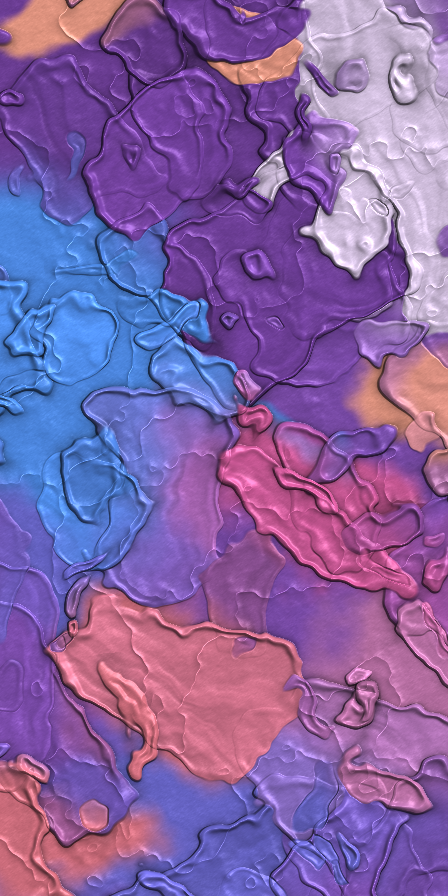
A Shadertoy shader for this texture:

```glsl
const vec3 PURPLE = vec3(.46, .28, .64);
const vec3 VIOLET = vec3(.41, .23, .57);
const vec3 BLUE = vec3(.29, .52, .87);
const vec3 PERIWINKLE = vec3(.39, .38, .76);
const vec3 MAGENTA = vec3(.76, .33, .56);
const vec3 MAUVE = vec3(.70, .42, .62);
const vec3 CORAL = vec3(.82, .43, .49);
const vec3 PEACH = vec3(.87, .57, .49);
const vec3 LILAC = vec3(.80, .73, .85);

vec2 hash2(vec2 p) {
    vec3 q = fract(p.xyx * vec3(.1031, .1030, .0973));
    q += dot(q, q.yzx + 33.33);
    return fract((q.xx + q.yz) * q.zy);
}

float noise(vec2 p) {
    vec2 i = floor(p), f = fract(p);
    f = f * f * f * (f * (f * 6. - 15.) + 10.);
    return mix(mix(hash2(i).x, hash2(i + vec2(1, 0)).x, f.x),
               mix(hash2(i + vec2(0, 1)).x, hash2(i + 1.).x, f.x), f.y);
}

mat2 rot(float a) {
    return mat2(cos(a), -sin(a), sin(a), cos(a));
}

float fbm(vec2 p) {
    float sum = 0., amp = .53;
    for (int i = 0; i < 4; i++) {
        sum += amp * noise(p);
        p = rot(.6) * p * 2.1 + 7.3;
        amp *= .5;
    }
    return sum;
}

vec2 warp(vec2 p, float seed) {
    return p + .3 * (vec2(fbm(p * 3.5 + seed), fbm(p * 3.5 + seed + 40.)) - .5);
}

// Soft elliptical area of one pigment
void tint(inout vec3 c, vec3 pigment, vec2 p, vec2 centre, vec2 radius, float angle) {
    float r = length(rot(angle) * (p - centre) / radius);
    c = mix(c, pigment, smoothstep(1.15, .65, r));
}

// Palette by place on the canvas
vec3 pigmentAt(vec2 p) {
    vec3 c = mix(PURPLE, VIOLET, smoothstep(1.2, 1.6, p.y));
    tint(c, BLUE, p, vec2(.12, 1.2), vec2(.38, .46), .2);
    tint(c, BLUE, p, vec2(.68, .98), vec2(.12, .07), -.4);
    tint(c, PERIWINKLE, p, vec2(.4, .14), vec2(.6, .24), 0.);
    tint(c, PERIWINKLE, p, vec2(.1, .7), vec2(.22, .16), 0.);
    tint(c, MAGENTA, p, vec2(.7, .82), vec2(.42, .17), -.6);
    tint(c, MAUVE, p, vec2(.88, .42), vec2(.25, .24), .4);
    tint(c, CORAL, p, vec2(.38, .46), vec2(.28, .2), -.5);
    tint(c, CORAL, p, vec2(.1, .13), vec2(.24, .14), -.3);
    tint(c, PEACH, p, vec2(1., 1.08), vec2(.13, .13), .5);
    tint(c, PEACH, p, vec2(.17, 1.99), vec2(.15, .08), 0.);
    tint(c, LILAC, p, vec2(.9, 1.64), vec2(.17, .42), .1);
    return c;
}

// One knife dab: rgb is colour, a is paint height
void dab(inout vec4 paint, vec2 q, vec2 centre, vec2 radius, float angle, vec3 pigment) {
    vec2 local = rot(angle) * (q - centre);
    vec2 e = abs(local / radius);
    float d = (pow(dot(e * e, e), 1. / 3.) - 1.) * min(radius.x, radius.y);
    if (d > .06) return;
    float body = mix(.002, .011, smoothstep(.25, .75, noise(q * 5. + centre * 9.)));
    float cover = smoothstep(.002, -.002, d);
    float rim = exp(-pow((d + .008) / .007, 2.));
    float streak = noise(local * vec2(7., 45.) + centre * 31.) - .5;
    paint.rgb *= 1. - 35. * body * exp(-max(d, 0.) / .007);
    paint.rgb = mix(paint.rgb, pigment * (1. + .13 * streak), cover);
    paint.a = mix(paint.a, .4 * paint.a + body * (.45 + .7 * rim) + .0012 * streak, cover);
}

// Grid of randomly placed and turned dabs
void scatter(inout vec4 paint, vec2 p, float size, float density, float seed) {
    vec2 q = warp(p, seed * 13.);
    vec2 cell = floor(q / size);
    for (int j = -1; j <= 1; j++)
    for (int i = -1; i <= 1; i++) {
        vec2 id = cell + vec2(i, j);
        vec2 r = hash2(id + seed * 17. + 50.), s = hash2(id + seed * 29. + 141.);
        if (s.x > density) continue;
        vec2 centre = (id + r) * size;
        vec2 radius = size * vec2(.75, .42) * (.6 + .45 * r.yx);
        vec3 pigment = mix(pigmentAt(centre + .1 * (s - .5)), pigmentAt(q), .45);
        dab(paint, q, centre, radius, -.7 + 2.4 * (s.y - .5), pigment * (.92 + .16 * r.x));
    }
}

vec4 paintAt(vec2 p) {
    vec4 paint = vec4(pigmentAt(warp(p, 3.)), 0.);
    scatter(paint, p, .42, .8, 1.);
    scatter(paint, p, .27, .45, 2.);
    // Broad knife strokes on top
    vec2 q = warp(p, 71.);
    dab(paint, q, vec2(.4, 1.66), vec2(.22, .14), 1.1, VIOLET * 1.08);
    dab(paint, q, vec2(.64, 1.36), vec2(.24, .15), .7, VIOLET * 1.04);
    dab(paint, q, vec2(.6, 1.93), vec2(.12, .08), -.2, PEACH);
    dab(paint, q, vec2(.69, 1.56), vec2(.15, .07), 1., LILAC);
    dab(paint, q, vec2(.9, 1.62), vec2(.42, .12), -1.3, LILAC);
    dab(paint, q, vec2(.66, .84), vec2(.27, .09), -.5, MAGENTA);
    dab(paint, q, vec2(.4, .48), vec2(.25, .17), -.6, mix(CORAL, MAUVE, .25));
    scatter(paint, p, .15, .17, 3.);
    scatter(paint, p, .06, .08, 4.);
    // Creases and fine grain
    float crease = 1. - abs(2. * fbm(p * 5. + 20.) - 1.);
    paint.a += .003 * pow(crease, 14.) + .0022 * fbm(rot(.6) * p * vec2(22., 38.));
    return paint;
}

void mainImage(out vec4 fragColor, in vec2 fragCoord) {
    vec2 p = fragCoord / iResolution.x;
    vec2 e = vec2(.0025, 0.);
    vec4 paint = paintAt(p);
    vec2 slope = (vec2(paintAt(p + e.xy).a, paintAt(p + e.yx).a) - paint.a) / e.x;
    // Raking light from the upper right
    vec3 normal = normalize(vec3(-slope, 1.));
    vec3 light = normalize(vec3(.45, .6, .8));
    float diffuse = max(dot(normal, light), 0.);
    float gloss = pow(max(dot(normal, normalize(light + vec3(0, 0, 1))), 0.), 40.);
    vec3 colour = paint.rgb * (.42 + .78 * diffuse) + .22 * gloss * vec3(1., .93, 1.);
    fragColor = vec4(clamp(colour, 0., 1.), 1.);
}
```
